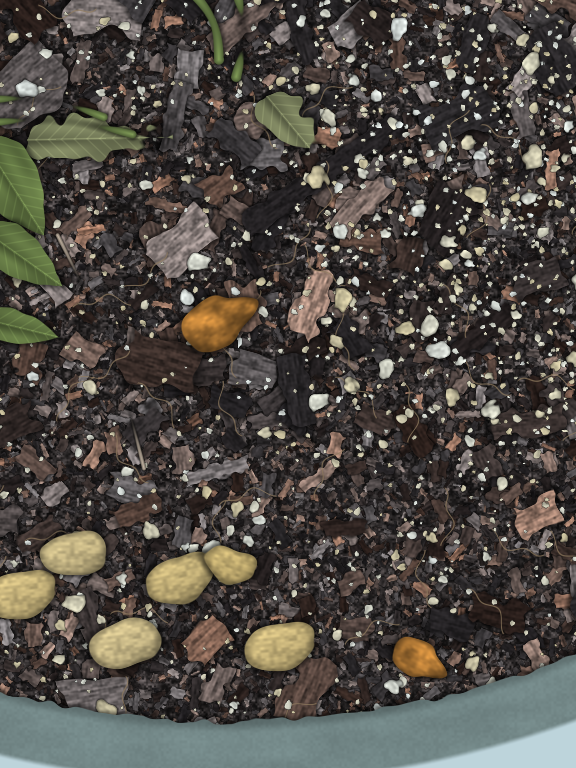
This texture is drawn by a WebGL 1 fragment shader. Its source:

```glsl
precision highp float;
// Potting soil with bark chips, perlite, pebbles and leaves above a pot rim.
uniform vec2 u_resolution;

#define SOIL vec3(0.20, 0.185, 0.185)
#define BARK_DARK vec3(0.13, 0.118, 0.122)
#define BARK_PALE vec3(0.57, 0.535, 0.52)
#define PERLITE vec3(0.89, 0.92, 0.91)
#define CREAM vec3(0.83, 0.79, 0.64)
#define PEBBLE vec3(0.80, 0.71, 0.46)
#define AMBER vec3(0.66, 0.45, 0.20)
#define LEAF vec3(0.44, 0.53, 0.30)
#define DRY_LEAF vec3(0.55, 0.58, 0.42)
#define RIM vec3(0.45, 0.53, 0.53)
#define RIM_LIGHT vec3(0.74, 0.83, 0.86)

float hash(vec2 p) { return fract(sin(dot(p, vec2(127.1, 311.7))) * 43758.5453); }

float noise(vec2 p) {
  vec2 i = floor(p), f = fract(p);
  f = f * f * (3.0 - 2.0 * f);
  vec2 e = vec2(1.0, 0.0);
  return mix(mix(hash(i), hash(i + e), f.x),
             mix(hash(i + e.yx), hash(i + 1.0), f.x), f.y);
}

vec2 turn(vec2 p, float a) { return vec2(cos(a) * p.x + sin(a) * p.y, cos(a) * p.y - sin(a) * p.x); }

float inside(float d) { float w = 0.75 / u_resolution.x; return 1.0 - smoothstep(-w, w, d); }

// Darkens the ground around a shape, then paints it.
void paint(inout vec3 col, vec3 tint, float d, float shadow) {
  col *= 0.45 + 0.55 * smoothstep(-0.2 * shadow, shadow, d);
  col = mix(col, tint, inside(d));
}

// Position relative to a randomly placed and turned grain of a cell.
vec2 local(vec2 g, vec2 cell, float seed) {
  vec2 jitter = vec2(hash(cell + seed + 3.1), hash(cell + seed + 7.7));
  return turn(g - cell - jitter, 6.283 * hash(cell + seed + 5.3));
}

// Rough splinter with grain along its length.
void bark(inout vec3 col, vec2 q, vec2 size, float seed) {
  if (length(q) > 1.9 * size.x) return;
  vec2 k = q / size.y * 1.3 + seed * 91.0;
  vec2 b = abs(q + 0.8 * size.y * (vec2(noise(k), noise(k + 19.0)) - 0.5)) - size;
  float d = length(max(b, 0.0)) + min(max(b.x, b.y), 0.0);
  float grain = 0.6 * noise(q * vec2(60.0, 270.0) + seed * 37.0) + 0.4 * noise(q * 230.0);
  vec3 tint = mix(BARK_DARK, BARK_PALE, pow(hash(vec2(seed, 1.0)), 1.8));
  tint *= mix(vec3(0.97, 1.0, 1.04), vec3(1.2, 0.95, 0.8), pow(hash(vec2(seed, 2.0)), 2.0));
  paint(col, tint * (0.5 + 0.95 * grain), d, 0.4 * size.y);
}

// Rounded stone or perlite crumb lit from the upper left.
void stone(inout vec3 col, vec2 q, float r, vec3 tint, float rough, float seed) {
  if (length(q) > 2.0 * r) return;
  float lump = noise(q / r * 1.4 + seed * 53.0) - 0.5;
  float d = length(q) - r * (1.0 + rough * lump);
  float light = 0.93 + 0.15 * dot(q, vec2(-0.6, 0.8)) / r + 0.25 * (noise(q * 170.0 + seed * 9.0) - 0.5);
  light *= 1.0 - 0.3 * smoothstep(-0.3 * r, 0.0, d);
  paint(col, tint * light, d, 0.3 * r);
}

// Tapered leaf from its base along x, with midrib and side veins.
void leaf(inout vec3 col, vec2 q, float len, float wide, vec3 tint, float ragged) {
  float t = clamp(q.x / len, 0.0, 1.0);
  float edge = wide * sqrt(t) * (1.0 - t) * 2.5 + ragged * (noise(q * 45.0) - 0.5);
  float d = max(abs(q.y) - edge, max(-q.x, q.x - len));
  float vein = abs(fract((q.x - abs(q.y)) * 45.0) - 0.5);
  float light = 0.65 + 0.45 * noise(q * vec2(14.0, 50.0)) + 0.12 * smoothstep(0.35, 0.5, vein);
  light += 0.25 * (1.0 - smoothstep(0.0, 0.003, abs(q.y))) - 0.15 * step(q.y, 0.0);
  paint(col, tint * light, d, 0.015);
}

void stem(inout vec3 col, vec2 p, vec2 a, vec2 b, float w, vec3 tint) {
  float t = clamp(dot(p - a, b - a) / dot(b - a, b - a), 0.0, 1.0);
  vec2 q = p - mix(a, b, t) - 0.012 * sin(t * 3.14);
  paint(col, tint * (1.15 - 0.5 * length(q) / w), length(q) - w, w);
}

void main() {
  vec2 p = gl_FragCoord.xy / u_resolution.x;
  p.y *= u_resolution.x / u_resolution.y * 4.0 / 3.0;
  vec3 col = SOIL * (0.15 + 2.2 * noise(p * 120.0) * noise(p * 290.0) + 0.3 * noise(p * 35.0));

  // Bark chips, from crumbs to large pieces
  for (int layer = 0; layer < 5; layer++) {
    float s = float(layer), n = 75.0 * pow(0.58, s);
    for (int k = 0; k < 9; k++) {
      vec2 cell = floor(p * n) + vec2(mod(float(k), 3.0), floor(float(k) / 3.0)) - 1.0;
      float h = hash(cell + s * 17.0), len = mix(0.25, 0.6, hash(cell + s + 1.3)) / n;
      if (h < 0.8 - 0.11 * s)
        bark(col, local(p * n, cell, s) / n, len * vec2(1.0, mix(0.22, 0.75, hash(cell + s + 2.9))), h);
    }
  }
  bark(col, turn(p - vec2(0.56, 1.03), 0.6), vec2(0.16, 0.021), 0.37);

  // Pale root fibres
  for (int k = 0; k < 9; k++) {
    vec2 cell = floor(p * 8.0) + vec2(mod(float(k), 3.0), floor(float(k) / 3.0)) - 1.0;
    vec2 q = local(p * 8.0, cell, 61.0);
    float d = max(abs(q.y - 0.7 * q.x * q.x - 0.05 * sin(q.x * 13.0)) - 0.009, abs(q.x) - 0.4) / 8.0;
    col = mix(col, vec3(0.56, 0.48, 0.37), 0.75 * inside(d) * step(hash(cell + 63.0), 0.55));
  }

  // Perlite, thickest at the upper right
  float crowd = smoothstep(0.35, 0.95, p.x) * smoothstep(0.35, 1.0, p.y);
  for (int layer = 0; layer < 3; layer++) {
    float s = float(layer) + 30.0, n = 58.0 * pow(0.55, float(layer));
    for (int k = 0; k < 9; k++) {
      vec2 cell = floor(p * n) + vec2(mod(float(k), 3.0), floor(float(k) / 3.0)) - 1.0;
      float h = hash(cell + s), r = mix(0.13, 0.34, hash(cell + s + 1.7)) / n;
      vec2 q = local(p * n, cell, s) / n * vec2(1.0, 1.25);
      if (h < 0.13 + 0.34 * crowd) stone(col, q, r, mix(PERLITE, CREAM, hash(cell + s + 4.1)), 0.8, h);
    }
  }

  // Pebbles: a pale cluster and two amber ones
  for (int k = 0; k < 6; k++) {
    float i = float(k), h = hash(vec2(i, 8.0));
    vec2 q = turn(p - vec2(0.04 + 0.09 * i, 0.3 + 0.09 * sin(2.2 * i)), 0.8 * h - 0.4);
    stone(col, q * vec2(0.8, 1.2), mix(0.036, 0.056, h), mix(PEBBLE, CREAM, 0.6 * hash(vec2(i, 4.0))), 0.35, h);
  }
  for (int k = 0; k < 2; k++) {
    vec2 q = turn(p - mix(vec2(0.38, 0.78), vec2(0.73, 0.19), float(k)), 0.5 - float(k));
    stone(col, q * vec2(0.8, 1.15), 0.052 - 0.014 * float(k), AMBER * (0.75 + 0.6 * noise(p * 45.0)), 0.6, 0.4);
  }

  // Twig, stems, withered leaves and fresh leaves
  stem(col, p, vec2(0.1, 0.925), vec2(0.25, 0.52), 0.0035, vec3(0.66, 0.61, 0.55));
  for (int k = 0; k < 2; k++) {
    float i = float(k);
    leaf(col, turn(p - vec2(0.04 + 0.42 * i, 1.09 + 0.08 * i), 0.02 - 0.9 * i), 0.26 - 0.12 * i, 0.034, DRY_LEAF, 0.03);
    stem(col, p, vec2(-0.02, 1.16 - 0.04 * i), vec2(0.18 + 0.05 * i, 1.13 - 0.03 * i), 0.007, LEAF);
    stem(col, p, vec2(0.33 + 0.08 * i, 1.35), vec2(0.38 + 0.03 * i, 1.23 - 0.03 * i), 0.009, LEAF);
  }
  for (int k = 0; k < 3; k++) {
    float i = float(k);
    leaf(col, turn(p - vec2(-0.03, 1.09 - 0.155 * i), 0.38 * i - 1.0), 0.2 - 0.03 * i, 0.056 - 0.013 * i, LEAF, 0.006);
  }

  // Curved pot rim
  float x = p.x - 0.4, top = p.y - 0.08 - 0.32 * x * x;
  vec3 rim = RIM * (0.92 + 0.1 * noise(p * vec2(12.0, 40.0)) + 0.07 * noise(p * 220.0));
  rim = mix(rim, RIM_LIGHT, 1.0 - smoothstep(-0.006, 0.006, p.y + 0.025 - 0.3 * x * x));
  paint(col, rim * (1.0 - 0.2 * smoothstep(-0.02, 0.0, top)), top + 0.012 * (noise(p * 45.0) - 0.5), 0.012);
  gl_FragColor = vec4(col, 1.0);
}
```
